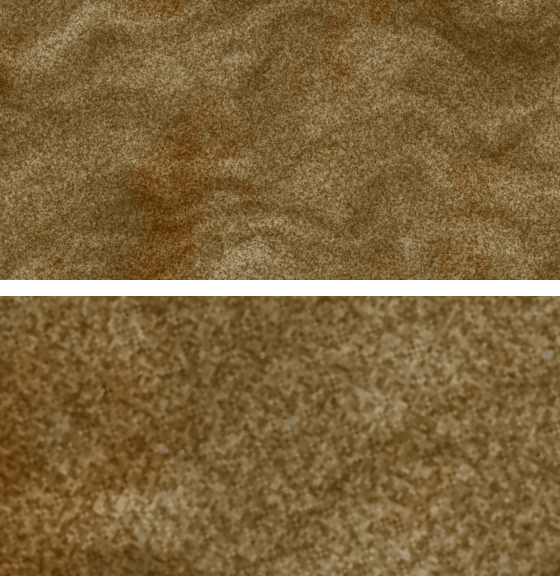
Top, the full canvas; bottom, a detail of the centre.
A Shadertoy shader for this texture:

```glsl
const vec3 UMBER = vec3(0.315, 0.212, 0.062);
const vec3 BRONZE = vec3(0.473, 0.372, 0.203);
const vec3 PALE_GOLD = vec3(0.633, 0.560, 0.420);
const vec3 RUST_SHIFT = vec3(0.012, -0.026, -0.048);
const vec3 FLECK = vec3(0.60, 0.55, 0.47);

float hash(vec2 p) {
    vec3 q = fract(vec3(p.xyx) * 0.1031);
    q += dot(q, q.yzx + 33.33);
    return fract((q.x + q.y) * q.z);
}

float noise(vec2 p) {
    vec2 i = floor(p), f = fract(p);
    f = f * f * (3.0 - 2.0 * f);
    float low = mix(hash(i), hash(i + vec2(1, 0)), f.x);
    float high = mix(hash(i + vec2(0, 1)), hash(i + vec2(1, 1)), f.x);
    return mix(low, high, f.y);
}

mat2 rotation(float angle) {
    float c = cos(angle), s = sin(angle);
    return mat2(c, -s, s, c);
}

float fbm(vec2 p, int octaves) {
    float sum = 0.0, total = 0.0, amp = 0.5;
    for (int i = 0; i < octaves; i++) {
        sum += amp * noise(p);
        total += amp;
        p = rotation(0.25) * p * 2.03 + 17.3;
        amp *= 0.55;
    }
    return sum / total;
}

// Signed tone: -1 is umber, 0 bronze, 1 pale gold
vec3 metalColor(float tone) {
    return tone < 0.0 ? mix(BRONZE, UMBER, -tone) : mix(BRONZE, PALE_GOLD, tone);
}

// Wavy sheets of pigment stretched along a gently rising direction
float pigmentFlow(vec2 p) {
    vec2 warp = vec2(fbm(p * 2.2 + 40.0, 3), fbm(p * 2.2 + 71.0, 3)) - 0.5;
    vec2 q = rotation(0.12) * p + warp * vec2(0.30, 0.42);
    float sheets = fbm(q * vec2(2.2, 6.0) + 5.0, 5);
    float wisps = fbm(q * vec2(6.0, 24.0) + 90.0, 3);
    float clouds = fbm(p * 2.4 + 130.0, 3);
    return 0.95 * (sheets - 0.5) + 0.45 * (wisps - 0.5) + 0.35 * (clouds - 0.5);
}

// Fine metallic grains in two sizes
float grain(vec2 p) {
    float coarse = noise(rotation(0.6) * p * 125.0 + 300.0);
    float fine = noise(rotation(1.1) * p * 215.0 + 700.0);
    return 0.45 * coarse + 0.55 * fine - 0.5;
}

// Rare ragged chips, one candidate per cell
float flecks(vec2 p, float scale, float chance) {
    vec2 q = p * scale;
    vec2 cell = floor(q);
    vec2 center = 0.3 + 0.4 * vec2(hash(cell + 11.0), hash(cell + 47.0));
    vec2 d = rotation(6.28 * hash(cell + 83.0)) * (fract(q) - center);
    float size = mix(0.08, 0.20, hash(cell + 29.0));
    float ragged = 0.16 * (noise(q * 9.0) - 0.5);
    float chip = 1.0 - smoothstep(size - 0.07, size + 0.07, length(d * vec2(1.0, 1.6)) + ragged);
    return chip * step(hash(cell + 5.0), chance);
}

// Soft stains and thin wandering veins
float rust(vec2 p) {
    float stain = smoothstep(0.50, 0.72, fbm(p * vec2(3.4, 2.6) + 210.0, 4));
    float ridge = abs(fbm(p * 3.0 + 250.0, 4) - 0.5);
    float vein = 1.0 - smoothstep(0.0, 0.022, ridge);
    return stain + 0.45 * vein * smoothstep(0.4, 0.65, noise(p * 3.5 + 60.0));
}

void mainImage(out vec4 fragColor, in vec2 fragCoord) {
    vec2 p = fragCoord / iResolution.y;
    float flow = pigmentFlow(p);
    float stain = rust(p);

    // Bright sheets glitter more than the dark hollows
    float glitter = grain(p) * (2.1 + 1.6 * clamp(flow, -0.3, 0.4));
    float tone = 2.2 * flow + glitter - 0.16 * stain;
    vec3 color = metalColor(clamp(tone, -1.0, 1.25));
    color += RUST_SHIFT * stain;

    // Chips gather in loose patches
    float patchy = smoothstep(0.35, 0.65, noise(p * 2.6 + 160.0));
    float chips = max(flecks(p, 24.0, 0.09), flecks(p + 3.7, 42.0, 0.06));
    color = mix(color, FLECK, 0.6 * chips * patchy);

    fragColor = vec4(color, 1.0);
}
```
